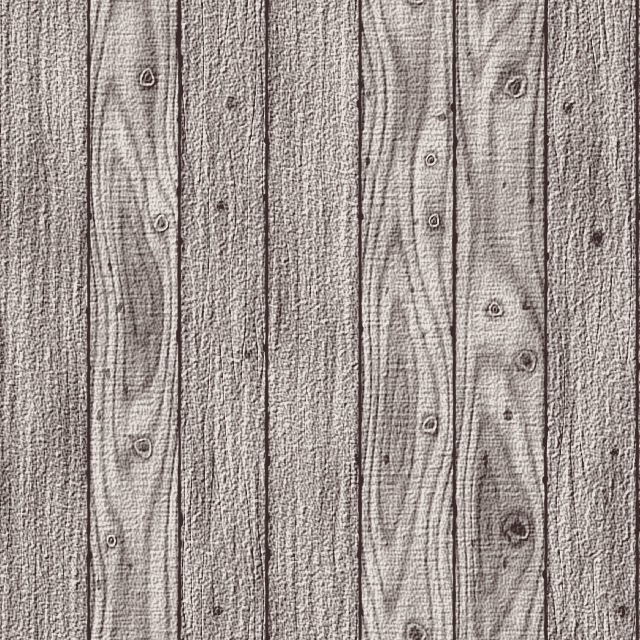
Give the GLSL for this texture, as a WebGL 2 fragment shader.

```glsl
#version 300 es
precision highp float;
// Seven weathered upright boards with dark seams, tiling in both directions.
// Each board is a relief of wrapped gradient noise, growth rings and knots,
// lit from the upper left and coloured by a ramp from dark to pale wood.
uniform vec2 u_resolution;
out vec4 fragColor;

const float PI = 3.14159265;
const vec3 DARK_WOOD = vec3(0.22, 0.16, 0.155);
const vec3 PALE_WOOD = vec3(0.88, 0.85, 0.825);
const float BOARDS = 7.0;
const int PLANED = 50;              // bit i set: board i is smooth with rings
const int KNOTTY = 118;             // bit i set: board i carries knots
const int KNOTS = 4;                // knots along one board
const float SEAM = 0.0023;          // half width of a seam
const float RING_SPACING = 0.0118;
const float RELIEF = 0.7;           // strength of the lighting
const vec2 TO_LIGHT = vec2(-0.0014, 0.0012);

float hash(vec2 p) {
  vec3 q = fract(p.xyx * 0.1031);
  q += dot(q, q.yzx + 33.33);
  return fract((q.x + q.y) * q.z);
}

float corner(vec2 cell, vec2 offset, float wrap) {
  float angle = 2.0 * PI * hash(vec2(cell.x, mod(cell.y, wrap)));
  return dot(vec2(cos(angle), sin(angle)), offset);
}

// Gradient noise, periodic over the canvas height for whole freq.y
float grain(vec2 p, vec2 freq, float seed) {
  p = p * freq + vec2(seed * 31.7 + 5.3, 0.0);
  vec2 c = floor(p), f = p - c, e = vec2(1.0, 0.0);
  vec2 w = f * f * f * (f * (f * 6.0 - 15.0) + 10.0);
  float low = mix(corner(c, f, freq.y), corner(c + e, f - e, freq.y), w.x);
  float high = mix(corner(c + e.yx, f - e.yx, freq.y), corner(c + 1.0, f - 1.0, freq.y), w.x);
  return 1.6 * mix(low, high, w.y);
}

// Left edge of board i; the boards differ slightly in width
float boardEdge(float i) {
  float k = mod(i, BOARDS) - 3.3;
  return (i - 0.03 - 0.06 * exp(-1.3 * k * k)) / BOARDS;
}

bool hasTrait(int mask, float id) { return ((mask >> int(id)) & 1) == 1; }

// Returns the height at p (x from the board's left edge) and its flat tone
float surface(vec2 p, float id, float width, out float tone) {
  bool planed = hasTrait(PLANED, id), knotty = hasTrait(KNOTTY, id);
  float height = 0.0, bend = 0.0, knotTone = 0.0, knotArea = 0.0;
  float ragged = grain(p, vec2(70.0, 60.0), id);
  // Knots push the fibres aside and have rings of their own
  for (int k = 0; k < KNOTS && knotty; k++) {
    vec2 key = vec2(id * 7.0 + 3.0, float(k) * 5.0 + 11.0);
    float along = (float(k) + 0.8 * hash(key + 40.0)) / float(KNOTS);
    float radius = (planed ? 0.022 : 0.01) * mix(0.45, 1.0, hash(key + 90.0));
    vec2 d = p - vec2(mix(0.12, 0.88, hash(key)) * width, along);
    d.y -= round(d.y);
    float reach = 4.0 * radius * radius;
    bend -= 0.9 * d.x * reach / (dot(d, d * vec2(1.0, 0.15)) + reach);
    float s = length(d * vec2(1.0, 0.85)) / radius + 0.2 * ragged;
    float inside = 1.0 - smoothstep(0.7, 1.2, s);
    float rim = (s - 1.0) * 4.0;
    float wave = planed ? sin(s * 11.0 + ragged) : -1.0;
    knotTone -= inside * (0.1 - 0.12 * wave) + 0.3 * exp(-rim * rim)
      + 0.55 * (1.0 - smoothstep(0.2, 0.6, s));
    height += 0.35 * inside * wave;
    knotArea = max(knotArea, inside);
  }
  vec2 warped = p + vec2(0.005 * grain(p, vec2(12.0, 5.0), id) + 0.0005 * ragged, 0.0);
  vec2 q = warped + vec2(bend, 0.0);
  float streak = grain(q, vec2(34.0, 2.0), id), fibre = grain(q, vec2(105.0, 7.0), id);
  float grit = grain(p + vec2(0.0, 0.3 * p.x), vec2(235.0, 220.0), id + 0.6);
  tone = 0.12 * streak + 0.1 * grain(p, vec2(11.0, 5.0), id) + 0.1 * fibre;
  if (planed) {
    // Rings cut by a slanted slice: long nested arches round a dark heart
    float sway = grain(vec2(0.0, p.y), vec2(1.0, 3.0), id + 0.41);
    float depth = 0.34 * sin(PI * (p.y + hash(vec2(id, 21.0))));
    float r = length(vec2(q.x - width * (0.5 + 0.14 * sway), width * depth));
    float heart = 1.0 - smoothstep(0.14, 0.25, r / width + 0.04 * fibre);
    float ring = 0.5 + 0.5 * sin(2.0 * PI * r / RING_SPACING + 1.6 * streak);
    ring *= ring * ring * (1.0 - knotArea) * (1.0 - 0.4 * heart);
    float saw = grain(p, vec2(18.0, 175.0), id) * (0.8 + 0.6 * ragged);
    float crack = smoothstep(0.72, 0.84, grain(q, vec2(75.0, 30.0), id + 0.3));
    tone += 0.82 - 0.2 * heart - 0.27 * ring - 0.45 * crack + 0.06 * saw;
    height += 0.5 * saw + 0.5 * grit + 0.35 * fibre - 0.65 * ring;
  } else {
    // Rough sawn fibres: creased strokes crossed by long upright furrows
    vec2 slanted = warped + vec2(0.0, (knotty ? 0.3 : 0.5) * p.x);
    float bumps = grain(slanted, knotty ? vec2(110.0, 105.0) : vec2(90.0, 140.0), id);
    float furrow = 1.0 - smoothstep(0.0, 0.14, abs(grain(q, vec2(48.0, 4.0), id + 0.8)));
    furrow *= knotty ? 0.8 : 0.45;
    tone += 0.69 + 0.07 * bumps - 0.14 * furrow;
    height += 0.45 * bumps + 0.9 * abs(bumps) + 0.7 * grit + 0.7 * fibre - 0.6 * furrow;
  }
  tone += knotTone + 0.06 * (hash(vec2(id, 8.0)) - 0.5);
  return height;
}

void main() {
  vec2 uv = gl_FragCoord.xy / u_resolution;
  float board = 0.0, tone, unused;
  for (float i = 1.0; i <= BOARDS; i++) board += step(boardEdge(i), uv.x);
  float id = mod(board, BOARDS), left = boardEdge(board);
  float width = boardEdge(board + 1.0) - left;
  vec2 p = vec2(uv.x - left, uv.y);
  // Light the relief by its slope towards the light; shadows run deeper
  float slope = surface(p, id, width, tone) - surface(p + TO_LIGHT, id, width, unused);
  tone += RELIEF * slope * (slope < 0.0 ? 1.2 : 0.95);
  // Shaded, chipped seams
  float gap = min(p.x, width - p.x) + 0.001 * grain(p, vec2(4.0, 60.0), id);
  gap -= 0.003 * smoothstep(0.5, 0.7, grain(p, vec2(4.0, 34.0), id + 0.5));
  tone -= 0.22 * exp(-max(gap, 0.0) / 0.004);
  tone *= smoothstep(-1.0, 1.0, (gap - SEAM) / (0.0004 + 0.6 / u_resolution.x));
  fragColor = vec4(mix(DARK_WOOD, PALE_WOOD, clamp(tone, 0.0, 1.06)), 1.0);
}
```
